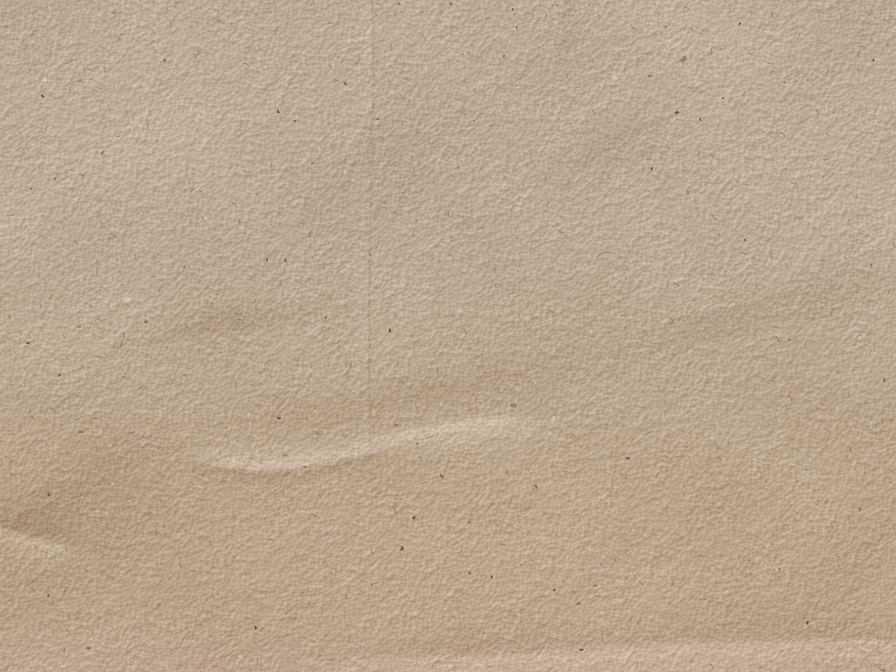
This texture is drawn by a Shadertoy shader. Its source:

```glsl
// Creased recycled kraft paper: a fine embossed grain from cellular noise,
// soft dents and folds shaded by distance curves, and scattered
// fibres, pale flecks and dark specks placed on jittered grids.

vec2 hash2(vec2 c) {
    vec3 q = fract(c.xyx * vec3(0.1031, 0.1030, 0.0973));
    q += dot(q, q.yzx + 33.33);
    return fract((q.xx + q.yz) * q.zy);
}

// Distance to the nearest jittered cell point
float cellular(vec2 p) {
    vec2 base = floor(p);
    float nearest = 2.0;
    for (int y = -1; y <= 1; y++)
    for (int x = -1; x <= 1; x++) {
        vec2 cell = base + vec2(x, y);
        nearest = min(nearest, length(cell + hash2(cell + 50.0) - p));
    }
    return nearest;
}

// Slope of the cellular height toward the light at the upper left
float emboss(vec2 p) {
    return cellular(p) - cellular(p + vec2(-0.3, 0.4));
}

// Layered, warped sines, roughly -1 to 1
float waves(vec2 p) {
    float sum = 0.0, amp = 0.5;
    for (int i = 0; i < 4; i++) {
        p += 0.7 * sin(p.yx * 1.3 + float(i) * 2.1);
        sum += amp * sin(p.x) * sin(p.y + 1.0);
        p = mat2(1.3, 1.1, -1.1, 1.3) * p;
        amp *= 0.6;
    }
    return sum;
}

// Bell curve with separate widths above and below the line d = 0
float ridge(float d, float above, float below) {
    float t = d / (d > 0.0 ? above : below);
    return exp(-t * t);
}

// Soft tilted hollow
float dent(vec2 p, vec2 centre, float tilt, vec2 size) {
    vec2 d = p - centre;
    d = vec2(d.x * cos(tilt) + d.y * sin(tilt), d.y * cos(tilt) - d.x * sin(tilt)) / size;
    return exp(-dot(d, d));
}

// Randomly turned strokes; a short reach gives specks
float scatter(vec2 p, float scale, float share, float reach, float thick) {
    float soft = 0.6 / iResolution.y, cover = 0.0;
    for (int y = -1; y <= 1; y++)
    for (int x = -1; x <= 1; x++) {
        vec2 cell = floor(p * scale) + vec2(x, y);
        vec2 spot = hash2(cell + scale);
        vec2 form = hash2(cell + scale * 3.0 + 17.0);
        vec2 pick = hash2(cell + scale * 5.0 + 71.0);
        vec2 d = p - (cell + spot) / scale;
        vec2 dir = vec2(cos(6.283 * form.x), sin(6.283 * form.x));
        float along = dot(d, dir);
        float across = dot(d, vec2(-dir.y, dir.x)) + 0.6 * (pick.y - 0.5) * along * along / reach;
        float len = reach * (0.2 + 0.8 * form.y * form.y);
        float dist = length(vec2(max(abs(along) - len, 0.0), across)) - thick * (0.5 + 0.7 * form.y);
        float ink = step(pick.x, share) * (0.25 + 0.75 * pick.y);
        cover = max(cover, ink * (1.0 - smoothstep(-soft, soft, dist)));
    }
    return cover;
}

void mainImage(out vec4 fragColor, in vec2 fragCoord) {
    vec2 p = fragCoord / iResolution.y;
    p.x *= 1.3333 * iResolution.y / iResolution.x;
    float wobble = waves(p * 14.0);

    // Grain in three sizes, patchy in strength
    vec2 q = p + 0.002 * sin(p.yx * 83.0 + wobble);
    float grain = 0.105 * emboss(q * vec2(150.0, 185.0));
    grain += 0.06 * emboss(mat2(0.9, 0.4, -0.4, 0.9) * q * 95.0 + 9.0);
    grain += 0.03 * emboss(q * vec2(36.0, 52.0) + 31.0);
    float light = grain * (1.0 + 0.3 * waves(p * 40.0));

    // Broad unevenness and dents
    light += 0.022 * waves(p * vec2(4.0, 7.0) + 2.0) + 0.012 * wobble;
    vec2 s = p + 0.012 * wobble;
    float shade = dent(s, vec2(0.34, 0.515), 0.2, vec2(0.13, 0.018));
    shade += 0.8 * dent(s, vec2(1.10, 0.53), 0.25, vec2(0.22, 0.03));
    shade += 0.7 * dent(s, vec2(0.90, 0.78), 0.5, vec2(0.10, 0.03));
    shade += 0.9 * dent(s, vec2(0.60, 0.41), 0.15, vec2(0.22, 0.025));
    shade += 0.8 * dent(s, vec2(0.09, 0.26), 0.5, vec2(0.13, 0.04));
    shade += 0.6 * dent(s, vec2(0.84, 0.96), 1.4, vec2(0.06, 0.013));
    light -= 0.042 * shade;

    // Wavy raised fold: sharp below on the left, sharp above on the right
    float turn = smoothstep(0.5, 0.68, p.x);
    float d = p.y - 0.34 - 0.036 * sin((p.x - 0.57) * 9.0) - 0.003 * wobble;
    float span = smoothstep(0.25, 0.36, p.x) * (1.0 - smoothstep(0.72, 0.85, p.x));
    light += 0.075 * span * ridge(d, mix(0.022, 0.006, turn), mix(0.004, 0.03, turn));
    light -= 0.045 * span * (1.0 - turn) * ridge(d + 0.011, 0.004, 0.014);

    // Vertical fold, lower left corner and bottom edge
    d = p.x - 0.552 - 0.003 * sin(p.y * 9.0) - 0.002 * wobble;
    float worn = smoothstep(0.15, 0.35, p.y) * (0.6 + 0.4 * wobble);
    light += worn * (0.02 * ridge(d + 0.008, 0.006, 0.012) - 0.06 * ridge(d, 0.002, 0.002));
    d = p.y - 0.21 + 0.25 * p.x + 0.004 * wobble;
    span = 1.0 - smoothstep(0.06, 0.16, p.x);
    light += span * (0.06 * ridge(d, 0.003, 0.03) - 0.035 * ridge(d - 0.012, 0.03, 0.006));
    d = p.y - 0.012 - 0.032 * smoothstep(0.4, 1.3, p.x) - 0.003 * wobble;
    span = smoothstep(0.35, 0.7, p.x);
    light += span * (0.04 * ridge(d, 0.004, 0.035) - 0.025 * ridge(d - 0.014, 0.03, 0.006));

    // Paper colour: greyer at the top, tan below, pinkish along the bottom
    vec3 color = mix(vec3(0.722, 0.640, 0.540), vec3(0.736, 0.667, 0.592), smoothstep(0.15, 0.75, p.y));
    color += vec3(0.016, 0.006, 0.020) * (1.0 - smoothstep(0.0, 0.12, p.y));
    color += light * vec3(0.88, 1.0, 1.13);

    // Fibres, flecks and specks
    color = mix(color, vec3(0.50, 0.40, 0.27), 0.55 * scatter(p, 62.0, 0.45, 0.0045, 0.0008));
    color = mix(color, vec3(0.58, 0.44, 0.25), 0.6 * scatter(p, 9.0, 0.15, 0.013, 0.0009));
    color = mix(color, vec3(0.87, 0.83, 0.77), 0.6 * scatter(p, 48.0, 0.35, 0.0022, 0.0011));
    color = mix(color, vec3(0.87, 0.82, 0.76), 0.8 * scatter(p, 5.0, 0.2, 0.003, 0.0040));
    color = mix(color, vec3(0.30, 0.23, 0.17), 0.85 * scatter(p, 17.0, 0.25, 0.0018, 0.0014));
    color = mix(color, vec3(0.48, 0.29, 0.14), 0.85 * scatter(p, 6.0, 0.25, 0.003, 0.0026));
    fragColor = vec4(color, 1.0);
}
```
